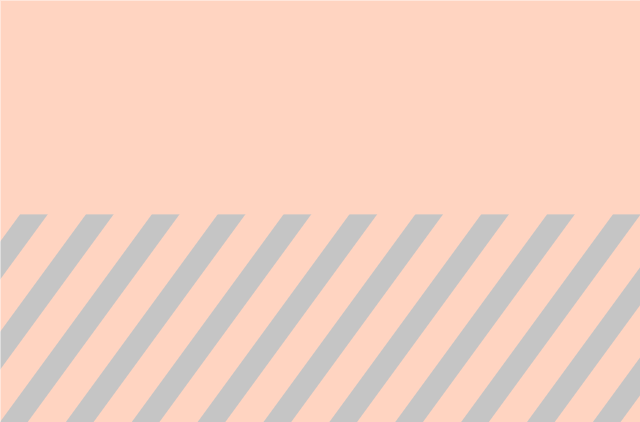
This background is drawn by a Shadertoy shader. Its source:

```glsl
// Flat peach field with a band of slanted grey stripes across its lower half.

const vec3 PEACH = vec3(1.0, 0.831, 0.757);
const vec3 GREY = vec3(0.773);
const vec3 PALE_RIM = vec3(1.0);

// Lengths are fractions of the canvas height.
const float BAND_TOP = 0.492;
const float STRIPE_PERIOD = 0.1561;
const float STRIPE_WIDTH = 0.0657;
const float STRIPE_SLANT = 0.731; // sideways run per unit of rise
const float RIM_WIDTH = 0.001;

// Smooth coverage of a shape from its signed distance (negative inside).
float coverage(float dist, float pixel) {
    return clamp(0.5 - dist / pixel, 0.0, 1.0);
}

// Signed distance to repeated slanted stripes; one starts at the origin.
float slantedStripes(vec2 p, float period, float width, float slant) {
    float across = p.x - slant * p.y - 0.5 * width;
    float fromCentre = abs((fract(across / period + 0.5) - 0.5) * period);
    return (fromCentre - 0.5 * width) * inversesqrt(1.0 + slant * slant);
}

void mainImage(out vec4 fragColor, in vec2 fragCoord) {
    float pixel = 1.0 / iResolution.y;
    vec2 p = fragCoord * pixel;

    // Stripes cut off level at the top of the band
    float stripes = slantedStripes(p, STRIPE_PERIOD, STRIPE_WIDTH, STRIPE_SLANT);
    float ink = coverage(stripes, pixel) * coverage(p.y - BAND_TOP, pixel);
    vec3 color = mix(PEACH, GREY, ink);

    // Hairline pale rim on the left and top
    float rim = min(p.x, 1.0 - p.y) - RIM_WIDTH;
    color = mix(color, PALE_RIM, coverage(rim, pixel));

    fragColor = vec4(color, 1.0);
}
```
